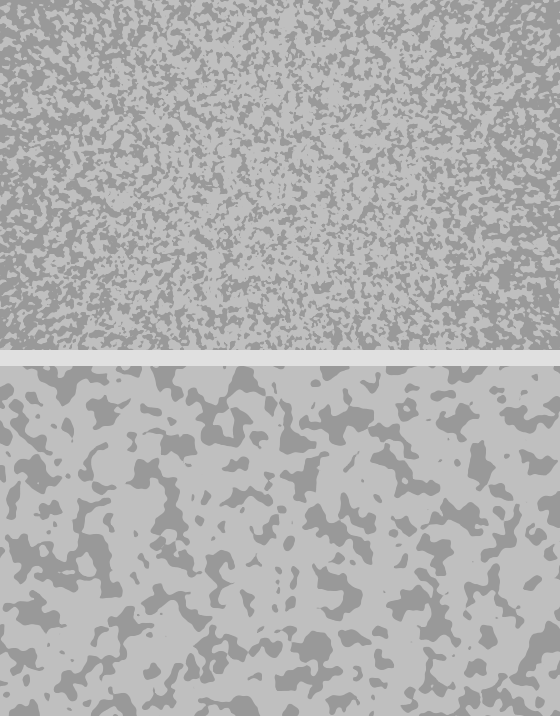
Top: the whole. Bottom: its middle third, enlarged.
This texture is drawn by a WebGL 2 fragment shader. Its source:

```glsl
#version 300 es
precision highp float;

uniform vec2 u_resolution;
out vec4 fragColor;

#define LIGHT_GREY vec3(0.75)
#define DARK_GREY vec3(0.60)
#define GRAIN_FREQUENCY 24.0
#define EDGE_STRETCH 0.15
#define CENTRE_BIAS -0.095
#define EDGE_DARKENING 0.26
#define EDGE_SOFTNESS 0.5

float hash(vec2 cell) {
    return fract(sin(dot(cell, vec2(127.1, 311.7))) * 43758.5453);
}

// Slope of a random unit gradient at a lattice corner
float cornerSlope(vec2 cell, vec2 offset) {
    float angle = 6.28318 * hash(cell);
    return dot(vec2(cos(angle), sin(angle)), offset);
}

float gradientNoise(vec2 p) {
    vec2 cell = floor(p);
    vec2 f = p - cell;
    vec2 blend = f * f * f * (f * (f * 6.0 - 15.0) + 10.0);
    vec2 right = vec2(1.0, 0.0);
    vec2 up = vec2(0.0, 1.0);
    float low = mix(cornerSlope(cell, f),
                    cornerSlope(cell + right, f - right), blend.x);
    float high = mix(cornerSlope(cell + up, f - up),
                     cornerSlope(cell + 1.0, f - 1.0), blend.x);
    return mix(low, high, blend.y);
}

// Clumps, grains and fine pits, each layer turned against the last
float grainField(vec2 p) {
    const mat2 turn = mat2(0.8, 0.6, -0.6, 0.8);
    vec3 weights = vec3(0.32, 0.60, 0.42);
    float sum = 0.0;
    for (int i = 0; i < 3; i++) {
        sum += weights[i] * gradientNoise(p);
        p = turn * p * 2.0 + vec2(17.3, 9.7);
    }
    return sum;
}

void main() {
    vec2 p = (gl_FragCoord.xy - 0.5 * u_resolution) / u_resolution.y;

    // Grains grow slightly away from the centre
    vec2 stretched = p / (1.0 + EDGE_STRETCH * dot(p, p));
    float field = grainField(stretched * GRAIN_FREQUENCY);

    // Dark coverage rises towards the sides
    field += CENTRE_BIAS + EDGE_DARKENING * (p.x * p.x + 0.6 * p.y * p.y);

    float width = max(EDGE_SOFTNESS * fwidth(field), 0.0001);
    float darkness = smoothstep(-width, width, field);
    fragColor = vec4(mix(LIGHT_GREY, DARK_GREY, darkness), 1.0);
}
```
